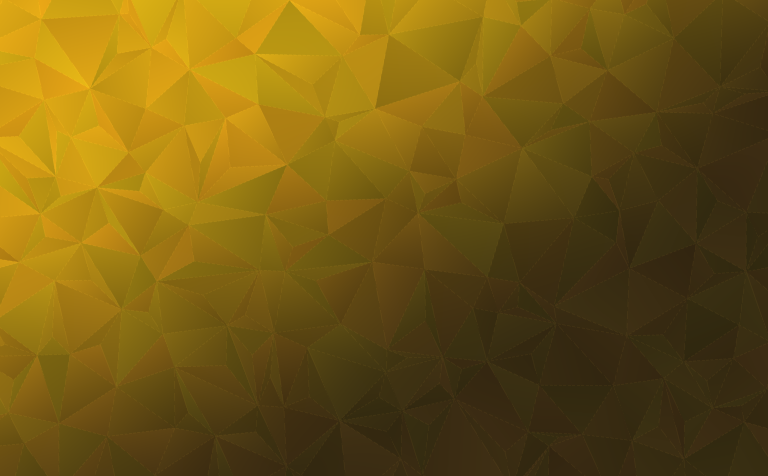
Reproduce this background procedurally as a WebGL 1 fragment shader.

```glsl
precision highp float;
// Low-poly golden backdrop: a bright upper left fades diagonally to dark umber.
// A jittered, rotated lattice is cut into triangles, some cut again into three;
// each facet gets its own tint and slope, with faint broken seams between them.

uniform vec2 u_resolution;

const float CELL = 0.112;    // lattice spacing, in canvas heights
const float JITTER = 0.76;   // how far vertices wander within a cell
const vec3 GOLD = vec3(0.815, 0.622, 0.078);
const vec3 UMBER = vec3(0.215, 0.168, 0.068);

float hash(vec2 p) {
  vec3 q = fract(vec3(p.xyx) * vec3(0.1031, 0.1030, 0.0973));
  q += dot(q, q.yzx + 33.33);
  return fract((q.x + q.y) * q.z);
}

vec2 hash2(vec2 p) {
  return vec2(hash(p + 17.3), hash(p + 61.7));
}

float gradientAt(vec2 corner, vec2 offset) {
  float angle = 6.2832 * hash(corner + 5.1);
  return dot(vec2(cos(angle), sin(angle)), offset);
}

float gradientNoise(vec2 p) {
  vec2 i = floor(p), f = fract(p);
  vec2 u = f * f * (3.0 - 2.0 * f);
  vec2 e = vec2(1.0, 0.0);
  float low = mix(gradientAt(i, f), gradientAt(i + e, f - e), u.x);
  float high = mix(gradientAt(i + e.yx, f - e.yx), gradientAt(i + 1.0, f - 1.0), u.x);
  return mix(low, high, u.y);
}

mat2 rotation(float angle) {
  float c = cos(angle), s = sin(angle);
  return mat2(c, s, -s, c);
}

float cross2(vec2 a, vec2 b) {
  return a.x * b.y - a.y * b.x;
}

// Diagonal fade, bowed so that both far corners darken sooner
vec3 backdrop(vec2 p) {
  float down = 1.0 - p.y;
  float across = p.x - 0.65 * down - 0.4;
  float along = 0.65 * p.x + down + 0.08 * across * across;
  along += 0.04 * gradientNoise(p * 4.0);
  return mix(GOLD, UMBER, smoothstep(0.32, 1.48, along));
}

vec2 vertex(vec2 id) {
  return id + 0.5 + JITTER * (hash2(id) - 0.5);
}

// Signed distance to the line a-b, positive on its left
float side(vec2 p, vec2 a, vec2 b) {
  return cross2(normalize(b - a), p - a);
}

// Adds one counter-clockwise triangle: rgb is weighted colour, a is coverage
vec4 facet(vec2 p, vec2 a, vec2 b, vec2 c, vec2 seed, vec3 base, float pixel) {
  float inside = min(side(p, a, b), min(side(p, b, c), side(p, c, a)));
  float cover = smoothstep(-pixel, pixel, inside);
  if (cover <= 0.0) return vec4(0.0);

  vec2 random = hash2(seed + 3.7) - 0.5;
  float angle = 6.2832 * hash(seed + 9.2);
  float slope = dot(p - (a + b + c) / 3.0, vec2(cos(angle), sin(angle)));
  float light = 1.0 + 0.14 * random.x + 0.09 * slope;
  vec3 tint = 1.0 + random.y * vec3(0.08, -0.06, 0.08);

  float dash = step(0.35, fract((p.x + p.y) * 9.0));
  float seam = dash * (1.0 - smoothstep(0.0, 1.5 * pixel, abs(inside)));
  vec3 color = base * light * tint + seam * vec3(0.035, 0.026, 0.008);
  return vec4(color, 1.0) * cover;
}

// Draws a triangle whole, or fans it into three around an inner point
vec4 splitFacet(vec2 p, vec2 a, vec2 b, vec2 c, vec2 seed, vec3 base, float pixel) {
  if (hash(seed + 41.0) > 0.25) return facet(p, a, b, c, seed, base, pixel);
  vec2 pull = 0.2 + 0.25 * hash2(seed + 23.0);
  vec2 m = a + (b - a) * pull.x + (c - a) * pull.y;
  return facet(p, a, b, m, seed + 0.13, base, pixel)
       + facet(p, b, c, m, seed + 0.29, base, pixel)
       + facet(p, c, a, m, seed + 0.41, base, pixel);
}

void main() {
  vec2 p = gl_FragCoord.xy / u_resolution.y;
  vec3 base = backdrop(p);
  vec2 g = rotation(0.42) * p / CELL + 40.0;
  float pixel = 0.7 / (u_resolution.y * CELL);
  vec2 home = floor(g - 0.5);
  vec4 sum = vec4(base, 1.0) * 0.001;

  // Each lattice quad is cut along its shorter diagonal
  for (int j = -1; j <= 1; j++) {
    for (int i = -1; i <= 1; i++) {
      vec2 id = home + vec2(float(i), float(j));
      vec2 a = vertex(id), b = vertex(id + vec2(1.0, 0.0));
      vec2 c = vertex(id + 1.0), d = vertex(id + vec2(0.0, 1.0));
      if (distance(a, c) < distance(b, d)) {
        sum += splitFacet(g, a, b, c, id, base, pixel);
        sum += splitFacet(g, a, c, d, id + 0.57, base, pixel);
      } else {
        sum += splitFacet(g, a, b, d, id, base, pixel);
        sum += splitFacet(g, b, c, d, id + 0.57, base, pixel);
      }
    }
  }
  gl_FragColor = vec4(sum.rgb / sum.a, 1.0);
}
```
